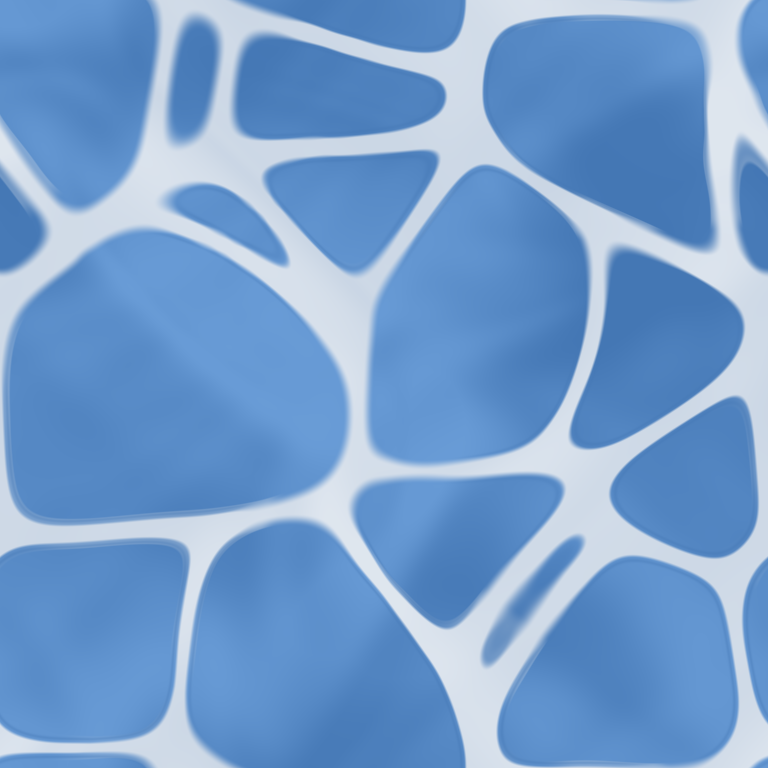
This texture is drawn by a WebGL 2 fragment shader. Its source:

```glsl
#version 300 es
precision highp float;
// Painted blue water cells divided by a soft pale foam web, tiling on all sides.

uniform vec2 u_resolution;
out vec4 fragColor;

const float TAU = 6.2831853;
const vec2 GRID = vec2(3.0, 3.0);      // whole cells per tile
const float JITTER = 0.72;             // scatter of the large cells
const vec2 LARGE_WEIGHT = vec2(0.012, 0.047);
const vec2 SMALL_WEIGHT = vec2(0.004, 0.018);
const float ROUNDING = 55.0;           // lower gives rounder cell corners
const float FOAM_WIDTH = 0.0095;       // half width of the foam strands
const float FOAM_VARIATION = 0.004;
const float SOFT_MIN = 0.004;          // crisp and blurred limits of the foam rim
const float SOFT_MAX = 0.015;
const vec3 WATER_DARK = vec3(0.265, 0.465, 0.705);
const vec3 WATER_LIGHT = vec3(0.410, 0.610, 0.840);
const vec3 FOAM_SHADE = vec3(0.780, 0.830, 0.890);
const vec3 FOAM_LIGHT = vec3(0.870, 0.900, 0.935);

vec3 hash3(vec2 id) {
    float n = dot(id, vec2(127.1, 311.7)) + 4.0;
    return fract(sin(vec3(n, n + 71.3, n + 163.9)) * 43758.55);
}

// Layered, warped sines with whole frequencies; roughly 0 to 1.
float waves(vec2 p, float phase) {
    vec2 q = TAU * p;
    float sum = 0.0;
    for (int i = 1; i <= 4; i++) {
        float f = float(i);
        q += 0.65 / f * sin(f * q.yx + phase + f * vec2(1.7, 4.1));
        sum += sin(f * q.x + phase * 1.3) * cos(f * q.y - phase + f) / f;
    }
    return clamp(0.5 + 0.42 * sum, 0.0, 1.0);
}

// Seed position in xy, weight in z. Layer 0 holds large cells, layer 1 small ones.
vec3 cellSeed(vec2 cell, int layer) {
    vec2 id = floor(mod(cell + 0.5, GRID));
    vec3 h = hash3(id + 11.0 * float(layer));
    float scatter = layer == 0 ? JITTER : 1.0;
    vec2 limits = layer == 0 ? LARGE_WEIGHT : SMALL_WEIGHT;
    return vec3((cell + 0.5 + scatter * (h.xy - 0.5)) / GRID, mix(limits.x, limits.y, h.z));
}

float weightedDistance(vec2 p, vec3 seed) {
    vec2 v = p - seed.xy;
    return dot(v, v) - seed.z;
}

// x: rounded distance to the cell border, y: weight of the cell.
vec2 cellWeb(vec2 p) {
    vec2 base = floor(p * GRID);
    float nearest = 9.0;
    vec3 home = vec3(0.0);
    for (int i = 0; i < 50; i++) {
        vec3 seed = cellSeed(base + vec2(i % 5 - 2, (i / 5) % 5 - 2), i / 25);
        float d = weightedDistance(p, seed);
        if (d < nearest) {
            nearest = d;
            home = seed;
        }
    }
    float sum = 0.0;
    for (int i = 0; i < 50; i++) {
        vec3 seed = cellSeed(base + vec2(i % 5 - 2, (i / 5) % 5 - 2), i / 25);
        float apart = distance(seed.xy, home.xy);
        if (apart > 0.001) {
            float border = (weightedDistance(p, seed) - nearest) / (2.0 * apart);
            sum += exp(-ROUNDING * border);
        }
    }
    return vec2(-log(sum) / ROUNDING, home.z);
}

void main() {
    vec2 p = gl_FragCoord.xy / u_resolution;
    float pixel = 1.0 / min(u_resolution.x, u_resolution.y);

    // Bend the cell borders
    vec2 bent = p + 0.026 * sin(TAU * p.yx + vec2(0.8, 2.9))
                  + 0.014 * sin(TAU * 2.0 * p.yx + vec2(4.2, 1.1));
    vec2 web = cellWeb(bent);

    // Water: broad brushed tones, shifted a little per cell
    float tone = 0.65 * waves(p, 1.4) + 0.35 * waves(p + 0.08 * sin(TAU * p.yx), 5.2);
    tone += 4.0 * (web.y - 0.03);
    vec3 color = mix(WATER_DARK, WATER_LIGHT, smoothstep(0.02, 0.94, tone));

    // Foam strands with a rim that turns from crisp to blurred
    float blur = smoothstep(0.25, 0.75, waves(p, 3.3));
    float soft = max(mix(SOFT_MIN, SOFT_MAX, blur), pixel);
    float rim = web.x - FOAM_WIDTH - FOAM_VARIATION * (2.0 * waves(p, 7.9) - 1.0);
    float foam = 1.0 - smoothstep(-0.5 * soft, 0.5 * soft, rim);

    // Thin film and faint contour beside the crisp rims
    float film = smoothstep(0.55, 0.8, waves(p, 9.6));
    float filmEdge = 0.004 + 0.008 * waves(p, 2.2);
    float filmMask = 1.0 - smoothstep(filmEdge - pixel, filmEdge + pixel, rim);
    color = mix(color, FOAM_SHADE, 0.35 * film * filmMask);
    float contour = exp(-pow(abs(rim - 0.005) / 0.002, 2.0));
    color = mix(color, WATER_DARK, 0.35 * (1.0 - blur) * contour);

    vec3 foamColor = mix(FOAM_SHADE, FOAM_LIGHT, waves(p, 6.1));
    fragColor = vec4(mix(color, foamColor, foam), 1.0);
}
```
